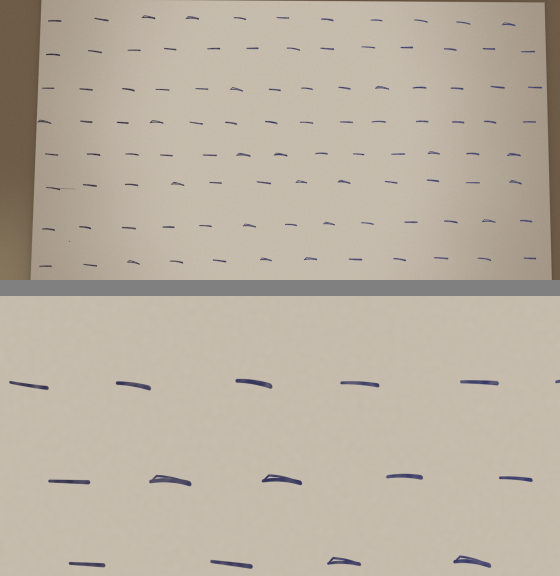
Top: the whole. Bottom: its middle third, enlarged.
Reproduce this pattern procedurally as a WebGL 2 fragment shader.

```glsl
#version 300 es
precision highp float;

uniform vec2 u_resolution;
out vec4 fragColor;

const int ROWS = 8;

// Per row: first dash x, last dash x, number of dashes
const vec3 SPAN[ROWS] = vec3[ROWS](
    vec3(0.208, 1.828, 11.0), vec3(0.195, 1.878, 13.0),
    vec3(0.182, 1.898, 14.0), vec3(0.169, 1.893, 14.0),
    vec3(0.188, 1.833, 13.0), vec3(0.180, 1.836, 12.0),
    vec3(0.174, 1.883, 13.0), vec3(0.169, 1.883, 12.0));

// Per row: height at the left, middle and right
const vec3 HEIGHT[ROWS] = vec3[ROWS](
    vec3(0.929, 0.934, 0.911), vec3(0.807, 0.829, 0.818),
    vec3(0.683, 0.682, 0.688), vec3(0.563, 0.561, 0.568),
    vec3(0.448, 0.449, 0.449), vec3(0.330, 0.350, 0.349),
    vec3(0.183, 0.195, 0.214), vec3(0.052, 0.070, 0.080));

vec2 hash2(vec2 p) {
    vec2 q = vec2(dot(p, vec2(127.1, 311.7)), dot(p, vec2(269.5, 183.3)));
    return fract(sin(q) * 43758.5);
}

float gradientDot(vec2 cell, vec2 offset) {
    return dot(hash2(cell) * 2.0 - 1.0, offset);
}

float gradientNoise(vec2 p) {
    vec2 i = floor(p), f = fract(p);
    vec2 u = f * f * f * (f * (f * 6.0 - 15.0) + 10.0);
    vec2 e = vec2(1.0, 0.0);
    float low = mix(gradientDot(i, f), gradientDot(i + e, f - e), u.x);
    float high = mix(gradientDot(i + e.yx, f - e.yx), gradientDot(i + 1.0, f - 1.0), u.x);
    return mix(low, high, u.y);
}

float fill(float dist, float pixel) {
    return 1.0 - smoothstep(-pixel, pixel, dist);
}

// Distance to a stroke whose radius changes from a to b
float stroke(vec2 p, vec2 a, vec2 b, float radiusA, float radiusB) {
    vec2 d = b - a;
    float t = clamp(dot(p - a, d) / dot(d, d), 0.0, 1.0);
    return length(p - a - d * t) - mix(radiusA, radiusB, t);
}

// Quadratic curve through three heights
float rowHeight(vec3 h, float t) {
    float control = 2.0 * h.y - 0.5 * (h.x + h.z);
    return mix(mix(h.x, control, t), mix(control, h.z, t), t);
}

// One hand-drawn dash: tilted, bowed, sometimes with a looped start
float dash(vec2 p, vec2 seed) {
    vec2 shape = hash2(seed + 17.0), pen = hash2(seed + 41.0);
    float halfLength = mix(0.018, 0.023, shape.x);
    p.y += p.x * mix(-0.02, 0.17, shape.y) + (p.x * p.x - 0.0002) * mix(-1.0, 6.0, pen.x);
    float weight = mix(0.0019, 0.0028, pen.y);
    vec2 tip = vec2(halfLength, 0.0);
    float d = stroke(p, -tip, tip, weight * 0.8, weight * 1.15);
    if (pen.x > 0.8) {
        vec2 loopTop = vec2(-halfLength * 0.7, 0.0055);
        d = min(d, stroke(p, -tip, loopTop, 0.001, 0.0013));
        d = min(d, stroke(p, loopTop, tip, 0.0013, 0.0015));
    }
    return d;
}

// Distance to the closest dash of one row
float dashRow(vec2 p, vec3 span, vec3 heights, float row) {
    float spacing = (span.y - span.x) / (span.z - 1.0);
    float index = clamp(round((p.x - span.x) / spacing), 0.0, span.z - 1.0);
    vec2 seed = vec2(index, row);
    vec2 jitter = (hash2(seed) - 0.5) * vec2(0.026, 0.007);
    vec2 center = vec2(span.x + index * spacing, rowHeight(heights, index / (span.z - 1.0)));
    return dash(p - center - jitter, seed);
}

// Distance to the slightly skewed sheet
float sheet(vec2 p) {
    float left = mix(0.109, 0.148, p.y) - p.x;
    float right = p.x - mix(1.971, 1.945, p.y);
    float top = p.y - mix(1.004, 0.991, p.x * 0.5);
    return max(max(left, right), top);
}

vec3 tableColor(vec2 p) {
    float glow = smoothstep(0.45, 0.0, p.y) * smoothstep(0.3, 0.0, p.x);
    return mix(vec3(0.43, 0.36, 0.28), vec3(0.52, 0.46, 0.36), glow);
}

vec3 paperColor(vec2 p) {
    float falloff = length((p - vec2(1.02, 0.5)) * vec2(1.0, 0.7));
    float shade = smoothstep(0.38, 1.05, falloff + 0.04 * gradientNoise(p * 4.0));
    return mix(vec3(0.775, 0.735, 0.675), vec3(0.64, 0.59, 0.53), shade);
}

void main() {
    vec2 p = gl_FragCoord.xy / u_resolution.y;
    p.x *= 2.0 * u_resolution.y / u_resolution.x;
    float pixel = 0.75 / u_resolution.y;

    // Sheet with a soft contact shadow on the table
    float edge = sheet(p);
    vec3 table = tableColor(p) * (1.0 - 0.12 * exp(-max(edge, 0.0) * 90.0));
    vec3 color = mix(table, paperColor(p), fill(edge, pixel));
    color += 0.012 * gradientNoise(p * 110.0);

    // Rows of dashes
    float ink = 1.0;
    for (int r = 0; r < ROWS; r++) {
        ink = min(ink, dashRow(p, SPAN[r], HEIGHT[r], float(r)));
    }
    float wear = clamp(0.88 + 0.35 * gradientNoise(p * 95.0), 0.0, 1.0);
    vec3 inkColor = mix(vec3(0.18, 0.16, 0.22), vec3(0.22, 0.23, 0.42), smoothstep(0.1, 1.5, p.x));
    color = mix(color, inkColor, fill(ink, pixel) * wear);

    // Faint pen drag and a stray speck
    float drag = stroke(p, vec2(0.19, 0.327), vec2(0.266, 0.325), 0.001, 0.0005);
    float speck = length(p - vec2(0.248, 0.138)) - 0.002;
    color = mix(color, inkColor, 0.5 * fill(min(drag, speck), pixel));

    fragColor = vec4(color, 1.0);
}
```
